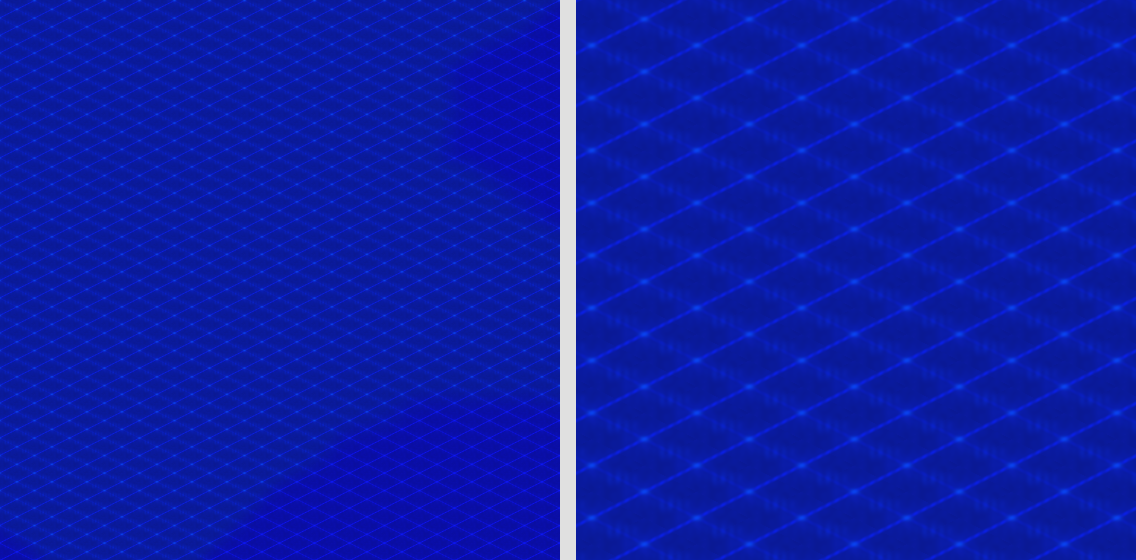
Left: the whole. Right: its middle third, enlarged.
A three.js fragment shader for this pattern:

```glsl
varying vec2 vUv;

const vec2 REPEATS = vec2(16.0, 32.0);
const vec2 LATTICE_ORIGIN = vec2(-0.001, -0.001);
const vec3 BLUE_BASE = vec3(0.04, 0.10, 0.595);
const vec3 BLUE_LIT = vec3(0.04, 0.11, 0.675);
const vec3 BLUE_LINE = vec3(0.04, 0.12, 0.90);
const vec3 BLUE_SPECK = vec3(0.04, 0.15, 0.78);
const vec3 BLUE_NODE = vec3(0.04, 0.29, 0.93);
const vec3 VIOLET_BASE = vec3(0.04, 0.055, 0.645);
const vec3 VIOLET_LIT = vec3(0.04, 0.06, 0.68);
const vec3 VIOLET_LINE = vec3(0.05, 0.07, 0.95);
const vec3 VIOLET_NODE = vec3(0.05, 0.10, 0.97);
const float LINE_REACH = 0.0018;
const float RISING_STRENGTH = 0.95;
const float FALLING_STRENGTH = 0.30;
const float VIOLET_FALLING_STRENGTH = 0.65;
const float DASHES = 192.0;
const float DASH_DEPTH = 0.22;
const vec2 NODE_RADIUS = vec2(0.0028, 0.0017);
const vec2 SPECK_RADIUS = vec2(0.0085, 0.0034);
const float SPECK_STRENGTH = 0.65;
const float MOTTLE_SCALE = 180.0;
const float MOTTLE_DEPTH = 0.07;
const float COLUMN_DEPTH = 0.018;
const float TINT_SOFTNESS = 0.035;
const float TINT_WOBBLE = 0.03;
const float TAU = 6.28319;

vec2 hashGradient(vec2 cell) {
  float angle = TAU * fract(sin(dot(cell, vec2(127.1, 311.7))) * 4375.85);
  return vec2(cos(angle), sin(angle));
}

float gradientNoise(vec2 p) {
  vec2 i = floor(p);
  vec2 f = p - i;
  vec2 w = f * f * f * (f * (f * 6.0 - 15.0) + 10.0);
  float low = mix(dot(hashGradient(i), f),
                  dot(hashGradient(i + vec2(1, 0)), f - vec2(1, 0)), w.x);
  float high = mix(dot(hashGradient(i + vec2(0, 1)), f - vec2(0, 1)),
                   dot(hashGradient(i + vec2(1, 1)), f - vec2(1, 1)), w.x);
  return mix(low, high, w.y);
}

// Canvas offset from the nearest point of the centred lattice
vec2 offsetFromNode(vec2 g) {
  vec2 corner = fract(g + 0.5) - 0.5;
  vec2 centre = fract(g) - 0.5;
  return (dot(corner, corner) < dot(centre, centre) ? corner : centre) / REPEATS;
}

// Coverage of parallel lines at each integer phase
float lineMask(float phase) {
  float d = abs(fract(phase + 0.5) - 0.5) / length(REPEATS);
  return 1.0 - smoothstep(0.0, LINE_REACH, d);
}

float softBlob(vec2 offset, vec2 radius) {
  vec2 q = offset / radius;
  return exp(-dot(q, q));
}

// Broad violet areas: a wedge at the right, a mound below, a small corner
float violetMask(vec2 uv) {
  float wedge = min(0.08 + 0.6 * (uv.x - 0.81) - abs(uv.y - 0.80), uv.x - 0.81);
  float fromPeak = uv.x - 0.885;
  float mound = 0.29 - 1.1 * fromPeak * fromPeak - uv.y;
  float corner = 0.06 - uv.x - uv.y;
  float inside = max(wedge, max(mound, corner));
  inside += TINT_WOBBLE * gradientNoise(uv * 9.0);
  return smoothstep(-TINT_SOFTNESS, TINT_SOFTNESS, inside);
}

void main() {
  vec2 g = (vUv - LATTICE_ORIGIN) * REPEATS;
  float violet = violetMask(vUv);

  vec3 base = mix(BLUE_BASE, VIOLET_BASE, violet);
  vec3 lit = mix(BLUE_LIT, VIOLET_LIT, violet);
  vec3 line = mix(BLUE_LINE, VIOLET_LINE, violet);
  vec3 speckColor = mix(BLUE_SPECK, VIOLET_LINE, violet);
  vec3 node = mix(BLUE_NODE, VIOLET_NODE, violet);
  vec2 fromNode = offsetFromNode(g);

  // Light gathered along both line directions, with columns and mottling
  float nearRising = 0.5 + 0.5 * cos(TAU * (g.x - g.y));
  float nearFalling = 0.5 + 0.5 * cos(TAU * (g.x + g.y));
  float shade = 0.5 * nearRising * nearRising + 0.5 * nearFalling * nearFalling;
  vec3 color = mix(base, lit, shade);
  color *= 1.0 + COLUMN_DEPTH * cos(2.0 * TAU * g.x);
  color *= 1.0 + MOTTLE_DEPTH * gradientNoise(fromNode * MOTTLE_SCALE + 0.5);

  // Dotted specks halfway along each falling segment
  float wave = cos(TAU * DASHES * (vUv.x - LATTICE_ORIGIN.x));
  vec2 fromSpeck = offsetFromNode(g - vec2(0.25, -0.25));
  float speck = softBlob(fromSpeck, SPECK_RADIUS) * (0.6 + 0.4 * wave);
  color = mix(color, speckColor, SPECK_STRENGTH * speck * (1.0 - 0.7 * violet));

  // Dashed rising lines and weak falling lines
  float dash = 1.0 - DASH_DEPTH + DASH_DEPTH * wave;
  float rising = RISING_STRENGTH * dash * lineMask(g.x - g.y);
  float fallingStrength = mix(FALLING_STRENGTH, VIOLET_FALLING_STRENGTH, violet);
  float falling = fallingStrength * dash * lineMask(g.x + g.y);
  color = mix(color, line, max(rising, falling));

  // Bright crossings
  color = mix(color, node, 0.8 * softBlob(fromNode, NODE_RADIUS));

  gl_FragColor = vec4(color, 1.0);
}
```
